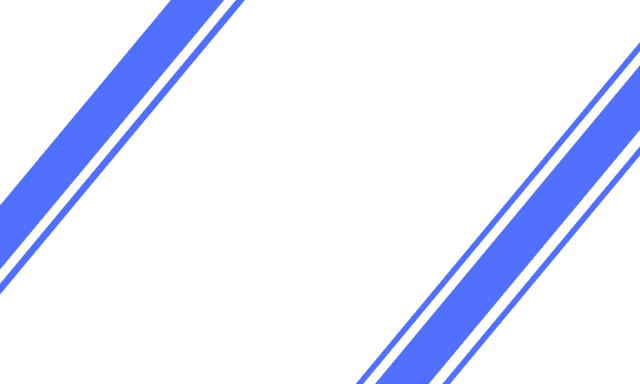
Write a WebGL 1 fragment shader that draws this background.

```glsl
precision highp float;

uniform vec2 u_resolution;

// Coverage of a diagonal band between two offsets, with edges one pixel soft
float band(float offset, float start, float end, float pixel) {
    float inside = 0.5 * (end - start) - abs(offset - 0.5 * (start + end));
    return clamp(inside / pixel + 0.5, 0.0, 1.0);
}

void main() {
    vec2 uv = gl_FragCoord.xy / u_resolution;

    // Offset along the top edge, constant along each diagonal
    vec2 slant = vec2(1.0, -0.499);
    float offset = dot(uv, slant) + 0.499;
    float pixel = length(slant / u_resolution);

    // Upper left: wide band with one thin companion
    float stripes = band(offset, 0.2669, 0.3503, pixel);
    stripes += band(offset, 0.3687, 0.3828, pixel);

    // Lower right: wide band between two thin companions
    stripes += band(offset, 1.0547, 1.0664, pixel);
    stripes += band(offset, 1.0848, 1.1689, pixel);
    stripes += band(offset, 1.1901, 1.2020, pixel);

    vec3 paper = vec3(1.0);
    vec3 blue = vec3(0.32, 0.44, 1.0);
    gl_FragColor = vec4(mix(paper, blue, min(stripes, 1.0)), 1.0);
}
```
